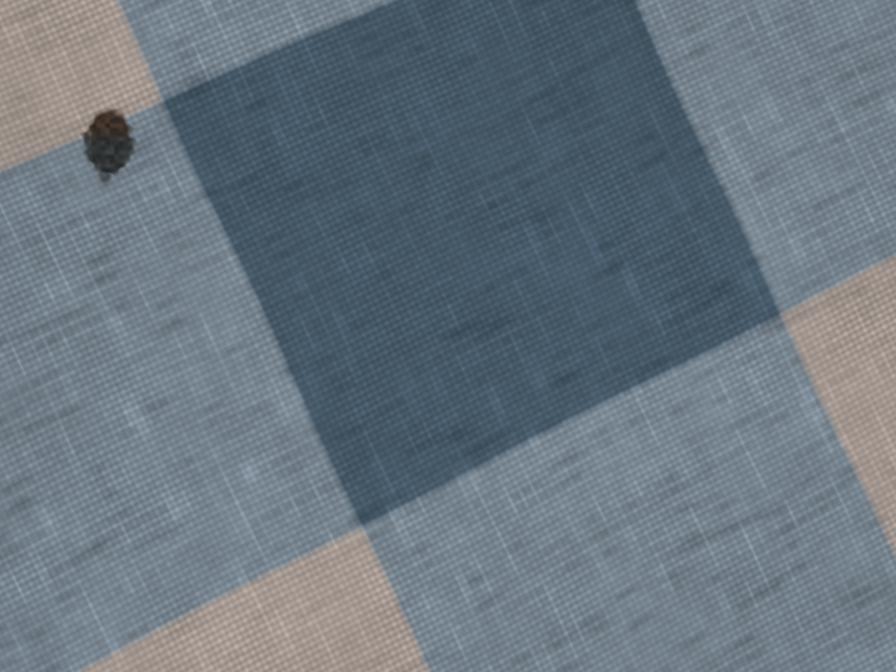
Reproduce this texture procedurally as a WebGL 1 fragment shader.

```glsl
precision highp float;
// Woven gingham cloth seen close up: broad tilted bands cross into dark, mid and
// pale checks. Fine plain weave, uneven yarns and one small stain are layered
// on top, all in cloth coordinates derived from the canvas height.

#define TILT 0.4363          // rotation of the cloth, radians
#define BAND_WIDTH 0.70      // width of one band, in canvas heights
#define BAND_START 0.579     // left edge of the dark band
#define THREADS 74.0         // threads per band
#define WEAVE_DEPTH 0.068    // light and dark of the thread relief
#define SLUB_DEPTH 0.17      // strength of uneven yarns
#define EDGE_SOFT 0.010      // softness of band edges, in bands
#define STAIN_POS vec2(0.162, 0.788)
#define DARK_BLUE vec3(0.266, 0.338, 0.393)
#define MID_BLUE vec3(0.456, 0.508, 0.550)
#define PALE_CREAM vec3(0.630, 0.585, 0.558)

uniform vec2 u_resolution;

const float PI = 3.14159265;

float hash(vec2 p) {
  return fract(sin(dot(p, vec2(12.9898, 78.233))) * 4375.85);
}

float valueNoise(vec2 p) {
  vec2 cell = floor(p), f = fract(p);
  f = f * f * (3.0 - 2.0 * f);
  float low = mix(hash(cell), hash(cell + vec2(1.0, 0.0)), f.x);
  float high = mix(hash(cell + vec2(0.0, 1.0)), hash(cell + 1.0), f.x);
  return mix(low, high, f.y);
}

// Rotated cloth position in bands, narrowing slightly with perspective
vec2 clothCoords(vec2 p) {
  float c = cos(TILT), s = sin(TILT);
  vec2 q = vec2(c * p.x + s * p.y, c * p.y - s * p.x);
  float bottom = -0.05 + 0.033 * q.x;
  float height = 0.733 - 0.057 * q.x;
  return vec2((q.x - BAND_START) / BAND_WIDTH, (q.y - bottom) / height);
}

// 1 inside the alternate bands [0,1], [2,3], ... and 0 between them
float band(float x, float soft) {
  float edge = 0.5 - abs(mod(x + 0.5, 2.0) - 1.0);
  return smoothstep(-soft, soft, edge);
}

// Round thread relief with the alternating over-under of a plain weave
float weave(vec2 t) {
  float relief = 0.45 * cos(2.0 * PI * t.x) + 0.75 * cos(2.0 * PI * t.y);
  float crossing = cos(PI * t.x) * cos(PI * t.y);
  return relief + 0.4 * crossing;
}

// Yarn thickness changes: pale warp slubs, short dark weft dashes, fine grain
float slubs(vec2 t) {
  float warp = valueNoise(vec2(t.x, t.y * 0.13) + 40.0);
  float weft = valueNoise(vec2(t.x * 0.15, t.y) + 90.0);
  float grain = valueNoise(t * vec2(0.9, 1.1) + 15.0);
  float paleWarp = smoothstep(0.80, 1.0, warp);
  float darkWeft = smoothstep(0.72, 1.0, weft);
  float uneven = 0.40 * (warp - 0.5) - 0.45 * (weft - 0.5) + 0.35 * (grain - 0.5);
  return uneven + 0.45 * paleWarp - 0.60 * darkWeft;
}

// Ragged oval stain with a thin tail, brown above and charcoal below
vec3 addStain(vec3 cloth, vec2 p, float soft) {
  vec2 d = p - STAIN_POS;
  float ragged = valueNoise(p * 110.0 + 60.0) - 0.5;
  float body = length(d / vec2(0.034, 0.046)) - 1.0 + 0.35 * ragged;
  float tail = length((d - vec2(-0.006, -0.045)) / vec2(0.010, 0.018)) - 1.0;
  float mask = 1.0 - smoothstep(-0.16, 0.16 + soft * 20.0, body);
  float tailMask = 0.60 * (1.0 - smoothstep(-0.5, 0.3, tail));
  vec3 brown = vec3(0.20, 0.15, 0.12);
  vec3 charcoal = vec3(0.17, 0.18, 0.18);
  vec3 ink = mix(charcoal, brown, smoothstep(-0.005, 0.025, d.y));
  ink *= 0.7 + 0.7 * valueNoise(p * 150.0 + 20.0);
  return mix(cloth, ink, 0.94 * max(mask, tailMask));
}

void main() {
  vec2 p = gl_FragCoord.xy / u_resolution.y;
  float pixel = 1.0 / u_resolution.y;
  vec2 cloth = clothCoords(p);

  // Slight wander of the yarns
  cloth += 0.0025 * vec2(sin(cloth.y * 9.0 + cloth.x * 3.0),
                         sin(cloth.x * 8.0 + cloth.y * 2.0 + 1.0));
  vec2 thread = cloth * THREADS;

  // Checks: count the dyed bands crossing here, with faintly frayed edges
  vec2 fray = 0.004 * vec2(valueNoise(thread.yy + 107.0),
                           valueNoise(thread.xx + 231.0)) - 0.002;
  float soft = max(EDGE_SOFT, pixel / BAND_WIDTH);
  float warpDye = band(cloth.x + fray.x, soft);
  float weftDye = band(cloth.y + fray.y, soft);
  vec3 color = mix(mix(PALE_CREAM, MID_BLUE, warpDye),
                   mix(MID_BLUE, DARK_BLUE, warpDye), weftDye);

  // Weave relief fades out where threads are finer than the pixels
  float pixelsPerThread = BAND_WIDTH / THREADS / pixel;
  float detail = smoothstep(1.5, 3.0, pixelsPerThread);
  float patchy = 0.6 + 0.8 * valueNoise(thread * 0.12 + 300.0);
  float shade = WEAVE_DEPTH * detail * patchy * weave(thread);
  float dyed = max(warpDye, weftDye);
  shade += SLUB_DEPTH * mix(0.6, 1.0, dyed) * slubs(thread + 200.0);
  shade += 0.05 * (valueNoise(cloth * 14.0 + 50.0) - 0.5);

  // Broad uneven light, dimmer toward the corners
  vec2 fromCenter = p - 0.5 * u_resolution / u_resolution.y;
  shade += 0.02 * sin(p.x * 4.0 + 1.0) * sin(p.y * 5.0 + 2.0);
  shade += 0.03 - 0.08 * dot(fromCenter, fromCenter);
  color *= 1.0 + shade;

  gl_FragColor = vec4(addStain(color, p, pixel), 1.0);
}
```
